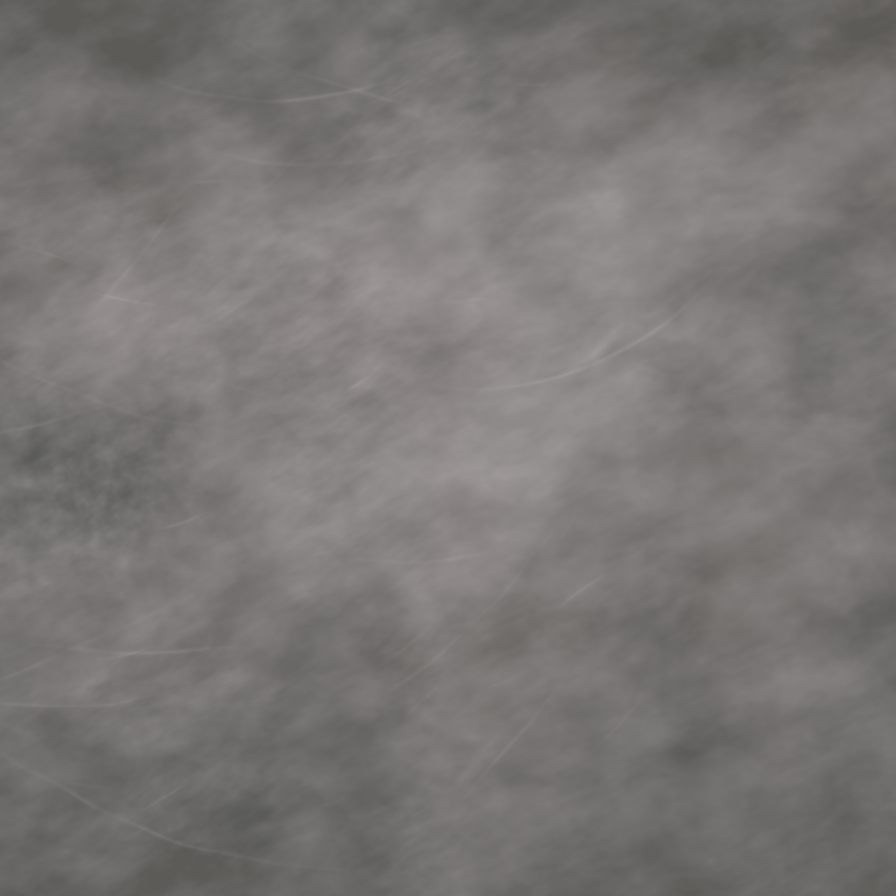
Write a Shadertoy shader that draws this texture.

```glsl
// Worn grey plaster: a soft light band fades into darker edges, under
// mottled noise clouds and diagonal trowel smears. Loops add faint bent
// scratches and broad pale scuffs, gathered mostly on the left side.

const vec3 DARK_GREY = vec3(0.408, 0.402, 0.392);
const vec3 PALE_GREY = vec3(0.562, 0.547, 0.546);
const vec3 WARM_TINT = vec3(0.010, -0.002, -0.006);

float hash(vec2 p) {
    vec3 q = fract(p.xyx * vec3(0.1031, 0.1030, 0.0973));
    q += dot(q, q.yzx + 33.33);
    return fract((q.x + q.y) * q.z);
}

mat2 rotation(float angle) {
    float c = cos(angle), s = sin(angle);
    return mat2(c, -s, s, c);
}

float cornerSlope(vec2 cell, vec2 offset) {
    float angle = 6.2832 * hash(cell + 50.0);
    return dot(vec2(cos(angle), sin(angle)), offset);
}

// Gradient noise, roughly -0.7 to 0.7
float noise(vec2 p) {
    vec2 i = floor(p), f = fract(p);
    vec2 u = f * f * f * (f * (f * 6.0 - 15.0) + 10.0);
    vec2 e = vec2(1.0, 0.0);
    float low = mix(cornerSlope(i, f), cornerSlope(i + e.xy, f - e.xy), u.x);
    float high = mix(cornerSlope(i + e.yx, f - e.yx), cornerSlope(i + e.xx, f - e.xx), u.x);
    return mix(low, high, u.y);
}

float fbm(vec2 p, int octaves) {
    float sum = 0.0, amplitude = 0.5;
    mat2 turn = rotation(0.6);
    for (int i = 0; i < octaves; i++) {
        sum += amplitude * noise(p);
        p = turn * p * 2.03 + 17.0;
        amplitude *= 0.55;
    }
    return sum;
}

// Noise drawn out along a direction
float smear(vec2 p, float angle, vec2 scale, int octaves) {
    vec2 q = rotation(angle) * p * scale;
    return fbm(q + 0.25 * noise(p * 9.0), octaves);
}

// Soft parabolic stroke with tapered ends
float stroke(vec2 p, vec2 center, float angle, float halfLength, float bend, float width) {
    vec2 q = rotation(angle) * (p - center);
    float slope = 2.0 * bend * q.x;
    float d = (q.y - bend * q.x * q.x) / sqrt(1.0 + slope * slope);
    float taper = 1.0 - smoothstep(0.3, 1.0, abs(q.x) / halfLength);
    return taper * exp(-d * d / (width * width));
}

// Scattered strokes; size holds the longest half length and the width
float strokes(vec2 p, int count, float seed, vec2 size, float maxBend) {
    float sum = 0.0;
    for (int i = 0; i < count; i++) {
        vec2 id = vec2(float(i) * 3.0 + 1.0, seed);
        vec2 center = vec2(0.72 * hash(id), 0.05 + 0.9 * hash(id + 11.0));
        float angle = mix(-0.5, 0.9, hash(id + 23.0));
        float halfLength = size.x * mix(0.25, 1.0, hash(id + 37.0));
        float bend = maxBend * mix(-0.15, 1.0, hash(id + 41.0));
        float strength = mix(0.3, 1.0, hash(id + 59.0));
        sum += strength * stroke(p, center, angle, halfLength, bend, size.y);
    }
    return sum;
}

void mainImage(out vec4 fragColor, in vec2 fragCoord) {
    vec2 uv = fragCoord / iResolution.xy;

    // Broad light band
    vec2 warp = vec2(fbm(uv * 3.0 + 4.0, 3), fbm(uv * 3.0 + 29.0, 3));
    vec2 g = (uv + 0.2 * warp - vec2(0.50, 0.58)) / vec2(0.55, 0.34);
    float glow = exp(-dot(g, g));
    float tone = -0.08 + 1.12 * glow;

    // Clouds and trowel smears
    float leftSide = 1.0 - smoothstep(0.35, 0.85, uv.x);
    float patches = smoothstep(-0.15, 0.2, fbm(uv * 4.0 + 63.0, 3));
    tone += 1.0 * fbm(uv * vec2(3.0, 4.5) + 0.3 * warp + 8.0, 5);
    tone += 0.65 * fbm(uv * vec2(11.0, 14.0) + 0.5 * warp + 44.0, 4);
    tone += 0.55 * smear(uv + 0.03 * warp, 0.35, vec2(7.0, 18.0), 4);
    tone += 0.45 * mix(0.4, 1.0, patches) * mix(0.5, 1.0, leftSide)
          * smear(uv, 0.5, vec2(24.0, 60.0), 3);

    // Mottled dark patch
    vec2 m = (uv + 0.2 * warp - vec2(0.09, 0.47)) / vec2(0.14, 0.09);
    float mottle = exp(-dot(m, m));
    tone += mottle * (0.9 * fbm(uv * 40.0, 3) - 0.2);

    // Scuffs and scratches, broken up by noise
    vec2 bent = uv + 0.006 * vec2(noise(uv * 11.0), noise(uv * 11.0 + 40.0));
    float wear = smoothstep(-0.3, 0.35, noise(uv * 14.0 + 90.0));
    tone += 0.28 * wear * strokes(bent, 18, 5.0, vec2(0.09, 0.006), 1.5);
    tone += 0.34 * mix(0.4, 1.0, wear) * strokes(bent, 14, 71.0, vec2(0.26, 0.0022), 1.6);
    tone += 0.28 * wear * strokes(bent, 26, 133.0, vec2(0.08, 0.0018), 3.0);

    // Grey ramp with slight warm and cool drift
    float warmth = 1.2 * fbm(uv * 2.5 + 75.0, 3) + 0.5 * glow - 0.6 * mottle - 0.1;
    vec3 color = mix(DARK_GREY, PALE_GREY, clamp(tone, -0.3, 1.35));
    fragColor = vec4(color + WARM_TINT * warmth, 1.0);
}
```
